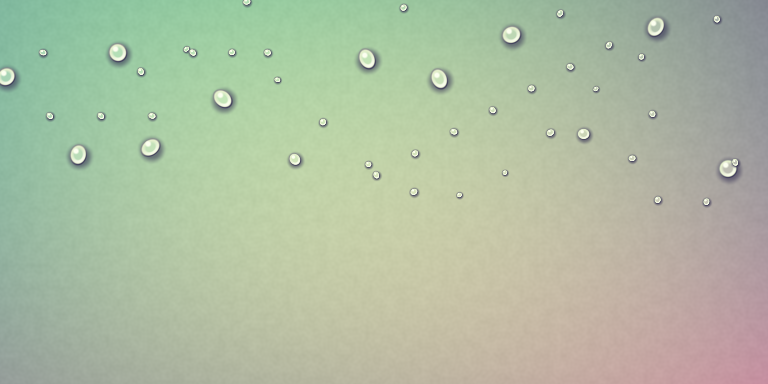
A Shadertoy shader for this background:

```glsl
#define BIG_RADIUS 0.0245
#define SMALL_RADIUS 0.0095
#define SHADOW_OFFSET vec2(0.14, -0.22)
#define SHADOW_STRENGTH 0.55
#define GRAIN_SCALE 34.0
#define GRAIN_AMOUNT 0.018
#define RIM_COLOR vec3(0.20, 0.18, 0.32)
#define GLASS_COLOR vec3(0.90, 0.94, 0.80)
#define GLINT_COLOR vec3(0.99, 1.00, 0.94)

float hash(vec2 p) {
    return fract(sin(dot(p, vec2(127.1, 311.7))) * 43758.55);
}

vec2 gradientAt(vec2 cell) {
    float angle = 6.2832 * hash(cell);
    return vec2(cos(angle), sin(angle));
}

float gradientNoise(vec2 p) {
    vec2 cell = floor(p), f = fract(p);
    vec2 w = f * f * f * (f * (f * 6.0 - 15.0) + 10.0);
    vec2 e = vec2(1.0, 0.0);
    float a = dot(gradientAt(cell), f);
    float b = dot(gradientAt(cell + e.xy), f - e.xy);
    float c = dot(gradientAt(cell + e.yx), f - e.yx);
    float d = dot(gradientAt(cell + e.xx), f - e.xx);
    return mix(mix(a, b, w.x), mix(c, d, w.x), w.y);
}

// Quadratic curve through three values at t = 0, 0.5 and 1
vec3 curve(vec3 a, vec3 b, vec3 c, float t) {
    return a * (1.0 - t) * (1.0 - 2.0 * t) + b * 4.0 * t * (1.0 - t) + c * t * (2.0 * t - 1.0);
}

vec3 backdrop(vec2 uv) {
    vec3 low = curve(vec3(0.58, 0.61, 0.60), vec3(0.73, 0.71, 0.63), vec3(0.78, 0.56, 0.63), uv.x);
    vec3 mid = curve(vec3(0.56, 0.72, 0.63), vec3(0.77, 0.82, 0.66), vec3(0.63, 0.60, 0.62), uv.x);
    vec3 top = curve(vec3(0.50, 0.72, 0.62), vec3(0.60, 0.78, 0.62), vec3(0.52, 0.53, 0.57), uv.x);
    return curve(low, mid, top, uv.y);
}

// One glass drop; depth is measured down from the top edge
void drop(inout vec3 color, vec2 p, float x, float depth, float radius) {
    vec2 center = vec2(x, 1.0 - depth);
    vec2 q = (p - center) / radius;
    if (dot(q, q) > 9.0) return;
    float seed = hash(floor(center * 200.0));
    float tilt = 3.14 * seed, stretch = 1.0 + 0.16 * fract(seed * 7.0);
    float cs = cos(tilt), sn = sin(tilt);
    vec2 e = mat2(cs, -sn, sn, cs) * q * vec2(stretch, 1.0 / stretch);
    float d = length(e);
    float aa = 1.0 / (iResolution.y * radius);

    // Soft shadow
    float shadow = smoothstep(1.65, 0.75, length(q - SHADOW_OFFSET));
    color = mix(color, RIM_COLOR, SHADOW_STRENGTH * shadow);

    // Dark rim, pale body and a core tinted by the backdrop
    vec3 tint = backdrop(center / vec2(iResolution.x / iResolution.y, 1.0));
    float lower = smoothstep(-0.5, 1.0, dot(q, normalize(SHADOW_OFFSET)));
    vec3 body = mix(GLASS_COLOR, tint * 1.08, 0.75 * smoothstep(0.8, 0.4, d));
    float rim = smoothstep(0.78, 0.98, d) * mix(0.5, 1.0, lower);
    body = mix(body, RIM_COLOR, rim);

    // Glints at the upper left and along the lower side
    float glint = smoothstep(0.42, 0.15, length(q - vec2(-0.25, 0.38)));
    float crescent = smoothstep(0.24, 0.04, abs(d - 0.66)) * lower;
    body = mix(body, GLINT_COLOR, max(glint, crescent));
    color = mix(color, body, smoothstep(1.0 + aa, 1.0 - aa, d));
}

void mainImage(out vec4 fragColor, in vec2 fragCoord) {
    vec2 uv = fragCoord / iResolution.xy;
    vec2 p = fragCoord / iResolution.y;
    vec3 color = backdrop(uv);
    color += GRAIN_AMOUNT * gradientNoise(p * GRAIN_SCALE);
    color += GRAIN_AMOUNT * gradientNoise(p * GRAIN_SCALE * 3.0);

    // Large drops: even ones ride a wave, odd ones a parabola
    for (int i = 0; i < 11; i++) {
        float n = float(i);
        float wave = 0.33 - 0.13 * cos(n);
        float bowl = 0.07 + 0.0052 * (9.0 - n) * (9.0 - n);
        float radius = BIG_RADIUS * (i % 4 == 0 && i > 0 ? 0.65 : 1.0);
        drop(color, p, 0.016 + 0.188 * n, i % 2 == 0 ? wave : bowl, radius);
    }

    // Small drops along a long wave
    for (int i = 2; i < 14; i++) {
        float n = float(i);
        float radius = SMALL_RADIUS * (0.75 + 0.4 * hash(vec2(n, 3.0)));
        drop(color, p, 0.13 + 0.1185 * n, 0.318 + 0.195 * sin(0.6 * (n - 6.0)), radius);
    }

    // Small drops rising to the right
    for (int i = 0; i < 7; i++) {
        float n = float(i);
        drop(color, p, 0.98 + 0.101 * n, 0.456 - 0.0564 * n, SMALL_RADIUS);
    }

    // Loose ring at the right
    for (int i = 0; i < 5; i++) {
        float angle = 0.14 + 0.98 * float(i);
        drop(color, p, 1.781 + 0.135 * cos(angle), 0.404 + 0.135 * sin(angle), SMALL_RADIUS);
    }

    // Upper left row, top edge row and short left row
    for (int i = 0; i < 4; i++) {
        float n = float(i);
        drop(color, p, 0.112 + 0.195 * n, 0.137, i == 1 ? BIG_RADIUS : SMALL_RADIUS);
        drop(color, p, 0.643 + 0.408 * n, 0.005 + 0.015 * n, SMALL_RADIUS);
        if (i < 3) drop(color, p, 0.13 + 0.133 * n, 0.302, SMALL_RADIUS);
    }
    fragColor = vec4(clamp(color, 0.0, 1.0), 1.0);
}
```
